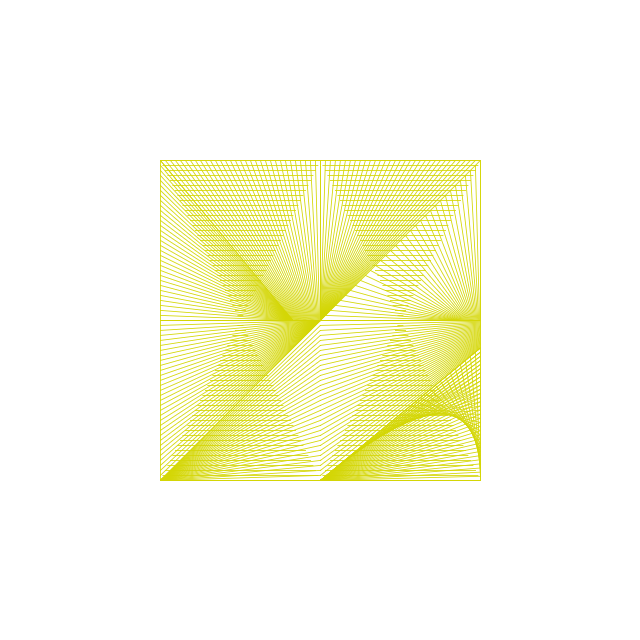
Write a WebGL 2 fragment shader that draws this background.

```glsl
#version 300 es
precision highp float;

#define STEPS 32
#define INSET 0.172
#define LINE_WIDTH 0.0052
#define CENTER vec2(0.50065, 0.49935)
#define INK vec3(0.83, 0.84, 0.02)
#define PAPER vec3(1.0)

uniform vec2 u_resolution;
out vec4 fragColor;

float pixelSize;

float segmentDistance(vec2 p, vec2 a, vec2 b) {
    vec2 ab = b - a;
    float t = clamp(dot(p - a, ab) / max(dot(ab, ab), 1e-8), 0.0, 1.0);
    return length(p - a - ab * t);
}

// Box-filtered share of the pixel left blank by one thin line
float gap(vec2 p, vec2 a, vec2 b) {
    float reach = 0.5 * (LINE_WIDTH + pixelSize) - segmentDistance(p, a, b);
    return 1.0 - clamp(reach, 0.0, min(LINE_WIDTH, pixelSize)) / pixelSize;
}

void main() {
    // The framed square spans -1 to 1
    float side = min(u_resolution.x, u_resolution.y);
    vec2 uv = (gl_FragCoord.xy - 0.5 * u_resolution) / side + 0.5;
    vec2 p = (uv - CENTER) * 4.0;
    vec2 mirrored = abs(p);
    pixelSize = 4.0 / side;

    float blank = 1.0;
    if (max(mirrored.x, mirrored.y) < 1.0 + LINE_WIDTH + pixelSize) {
        // Frame and horizontal axis
        blank *= gap(mirrored, vec2(1, 0), vec2(1, 1));
        blank *= gap(mirrored, vec2(0, 1), vec2(1, 1));
        blank *= gap(p, vec2(-1, 0), vec2(1, 0));

        for (int i = 0; i <= STEPS; i++) {
            float s = float(i) / float(STEPS);
            float drop = -mix(INSET, 1.0, s);

            // Horizontal slices of four triangles
            blank *= gap(mirrored, vec2(0.5 * s, 1.0 - s), vec2(1.0 - 0.5 * s, 1.0 - s));

            // Upper left fans
            blank *= gap(p, vec2(-1.0, 1.0 - s), vec2(-INSET, 0));
            blank *= gap(p, vec2(s - 1.0, 1.0), vec2(INSET * (s - 1.0), 0));

            // Upper right fans on both sides of the diagonal
            blank *= gap(p, vec2(s, 1.0), vec2(0));
            blank *= gap(p, vec2(s, s), vec2(1.0 - INSET * (1.0 - s), 0));

            // Lower left fans on both sides of the diagonal
            blank *= gap(p, vec2(-1.0, -s), vec2(0));
            blank *= gap(p, vec2(-1), vec2(0, -s));

            // Lower right fans and the curve of crossing strings
            blank *= gap(p, vec2(0, -s), vec2(1.0, -INSET * s));
            blank *= gap(p, vec2(0, -1), vec2(1.0, drop));
            blank *= gap(p, vec2(s, mix(-1.0, -INSET, s)), vec2(1.0, drop));
        }
    }
    fragColor = vec4(mix(INK, PAPER, blank), 1.0);
}
```
